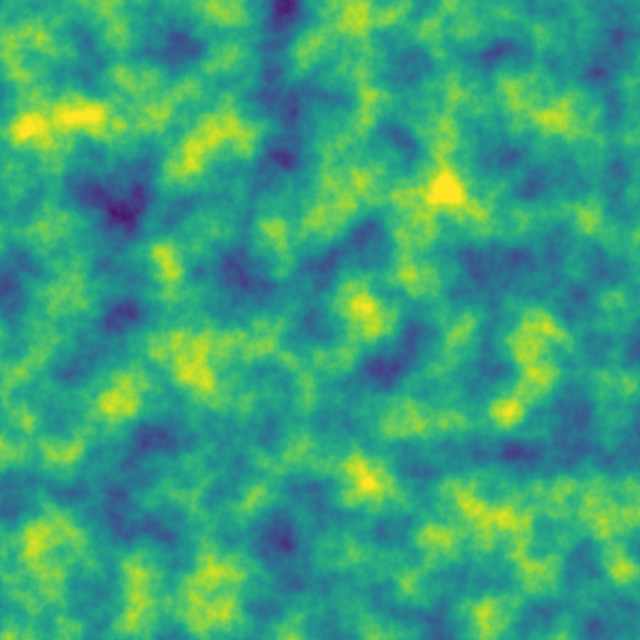
A Shadertoy shader for this texture:

```glsl
const float CELLS_ACROSS = 8.0;
const int OCTAVES = 5;
const float GAIN = 0.5;
const float MEAN_LEVEL = 0.575;
const float CONTRAST = 0.63;
const float TAU = 6.28319;

// Colour ramp from dark violet through teal to yellow
const int STOPS = 9;
const vec3 RAMP[STOPS] = vec3[STOPS](
    vec3(0.267, 0.004, 0.329),
    vec3(0.278, 0.176, 0.482),
    vec3(0.231, 0.322, 0.545),
    vec3(0.173, 0.447, 0.557),
    vec3(0.129, 0.569, 0.549),
    vec3(0.157, 0.682, 0.502),
    vec3(0.369, 0.788, 0.384),
    vec3(0.678, 0.863, 0.188),
    vec3(0.992, 0.906, 0.145)
);

vec3 rampColor(float level) {
    float position = clamp(level, 0.0, 1.0) * float(STOPS - 1);
    int stop = min(int(position), STOPS - 2);
    return mix(RAMP[stop], RAMP[stop + 1], position - float(stop));
}

float hash(vec2 p) {
    vec3 q = fract(p.xyx * 0.1031);
    q += dot(q, q.yzx + 33.33);
    return fract((q.x + q.y) * q.z);
}

// Slope contributed by one lattice corner with a random unit gradient
float cornerSlope(vec2 cell, vec2 local, vec2 corner) {
    float angle = TAU * hash(cell + corner);
    return dot(vec2(cos(angle), sin(angle)), local - corner);
}

float gradientNoise(vec2 p) {
    vec2 cell = floor(p);
    vec2 local = fract(p);
    vec2 blend = local * local * local * (local * (local * 6.0 - 15.0) + 10.0);
    float bottom = mix(cornerSlope(cell, local, vec2(0, 0)),
                       cornerSlope(cell, local, vec2(1, 0)), blend.x);
    float top = mix(cornerSlope(cell, local, vec2(0, 1)),
                    cornerSlope(cell, local, vec2(1, 1)), blend.x);
    return mix(bottom, top, blend.y);
}

// Octaves of noise, each finer and fainter, shifted so lattices do not align
float fractalNoise(vec2 p, int octaves, float gain) {
    float sum = 0.0;
    float amplitude = 1.0;
    for (int i = 0; i < octaves; i++) {
        sum += amplitude * gradientNoise(p);
        p = p * 2.0 + vec2(17.37, 41.71);
        amplitude *= gain;
    }
    return sum;
}

void mainImage(out vec4 fragColor, in vec2 fragCoord) {
    vec2 uv = fragCoord / iResolution.y;
    float height = fractalNoise(uv * CELLS_ACROSS + vec2(23.0, 57.0), OCTAVES, GAIN);
    fragColor = vec4(rampColor(MEAN_LEVEL + CONTRAST * height), 1.0);
}
```
